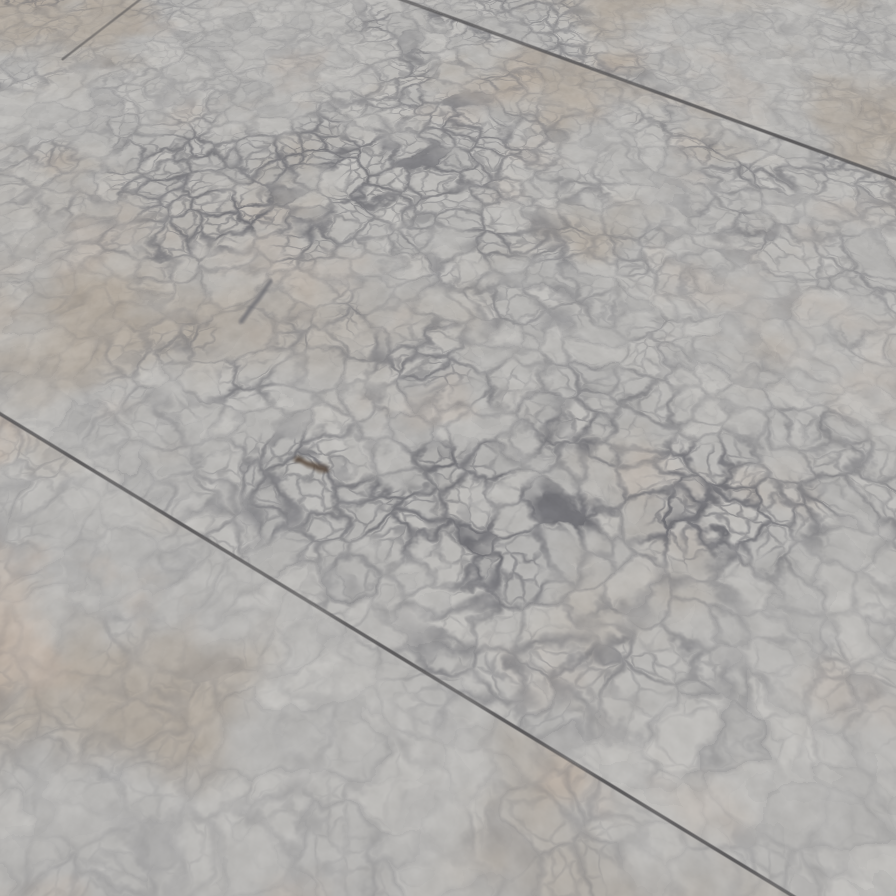
A Shadertoy shader for this texture:

```glsl
const vec3 STONE_GREY = vec3(0.675, 0.672, 0.668);
const vec3 STONE_PALE = vec3(0.775, 0.768, 0.755);
const vec3 VEIN_GREY = vec3(0.43, 0.43, 0.45);
const vec3 TAN_STAIN = vec3(0.66, 0.605, 0.54);
const vec3 PEACH = vec3(0.76, 0.69, 0.63);
const vec3 SEAM_DARK = vec3(0.34, 0.335, 0.34);
const vec3 BROWN_MARK = vec3(0.32, 0.26, 0.21);

float hash(vec2 p) {
    return fract(sin(dot(p, vec2(127.1, 311.7))) * 43758.5453);
}

vec2 hash2(vec2 p) {
    return vec2(hash(p), hash(p + 17.3));
}

float noise(vec2 p) {
    vec2 i = floor(p), f = fract(p);
    f = f * f * (3.0 - 2.0 * f);
    return mix(mix(hash(i), hash(i + vec2(1, 0)), f.x),
               mix(hash(i + vec2(0, 1)), hash(i + vec2(1, 1)), f.x), f.y);
}

float fbm(vec2 p) {
    float sum = 0.0, amp = 0.5;
    for (int i = 0; i < 5; i++) {
        sum += amp * noise(p);
        p = mat2(1.6, 1.2, -1.2, 1.6) * p + 5.7;
        amp *= 0.5;
    }
    return sum / 0.97;
}

// Weighted cells: x = gap to the neighbouring cell, y = random cell tone
vec2 pebbles(vec2 p, float sizeSpread) {
    vec2 cell = floor(p);
    float nearest = 9.0, second = 9.0, tone = 0.0;
    for (int j = -2; j <= 2; j++)
    for (int i = -2; i <= 2; i++) {
        vec2 id = cell + vec2(i, j);
        float d = length(id + hash2(id) - p) - sizeSpread * pow(hash(id + 41.0), 3.0);
        if (d < nearest) {
            second = nearest;
            nearest = d;
            tone = hash(id + 83.0);
        } else second = min(second, d);
    }
    return vec2(second - nearest, tone);
}

float segmentDistance(vec2 p, vec2 a, vec2 b) {
    vec2 ab = b - a;
    return length(p - a - ab * clamp(dot(p - a, ab) / dot(ab, ab), 0.0, 1.0));
}

float stroke(float d, float halfWidth, float blur) {
    return 1.0 - smoothstep(max(halfWidth - blur, 0.0), halfWidth + blur, d);
}

float blob(vec2 p, vec2 center, vec2 radius) {
    vec2 q = (p - center) / radius;
    return exp(-dot(q, q));
}

float lineSide(vec2 p, vec2 a, vec2 b) {
    vec2 d = b - a, q = p - a;
    return step(d.x * q.y, d.y * q.x);
}

vec3 stone(vec2 p, float veining, float stain, float softness) {
    // Ragged pebbles at two sizes
    vec2 warp = vec2(fbm(p * 30.0), fbm(p * 30.0 + 31.0)) - 0.5;
    vec2 large = pebbles(p * 37.0 + warp * 1.5, 0.65);
    vec2 small = pebbles(p * 69.0 + warp * 2.2 + 9.0, 0.4);
    float tone = mix(large.y, small.y, 0.35);
    tone = mix(tone, fbm(p * 16.0), 0.25 + 0.3 * softness);
    vec3 color = mix(STONE_GREY, STONE_PALE, tone);

    // Warm mottling
    color = mix(color, TAN_STAIN, stain);
    float peach = smoothstep(0.55, 0.8, fbm(p * 13.0 + 60.0));
    color = mix(color, PEACH, peach * (0.25 + 0.3 * softness));

    // Broken grey veins between pebbles
    float breaks = smoothstep(0.3, 0.68, fbm(p * 24.0 + 12.0));
    float vein = (1.0 - smoothstep(0.0, 0.32, large.x)) * (0.35 + 0.65 * breaks);
    float fineVein = (1.0 - smoothstep(0.0, 0.3, small.x)) * breaks;
    color = mix(color, VEIN_GREY, clamp(max(vein, 0.6 * fineVein) * veining, 0.0, 0.9));
    return color + (fbm(p * 110.0) - 0.5) * 0.07;
}

void mainImage(out vec4 fragColor, in vec2 fragCoord) {
    vec2 uv = fragCoord / iResolution.xy;
    float blur = max(0.0012, 0.8 / iResolution.y);

    // Long joints split the floor into three slabs
    vec2 lowA = vec2(-0.1, 0.599), lowB = vec2(1.0, -0.07);
    vec2 highA = vec2(0.4, 1.018), highB = vec2(1.05, 0.782);
    float front = lineSide(uv, lowA, lowB);
    float back = 1.0 - lineSide(uv, highA, highB);

    // Floor seen at a slant
    vec2 floorPos = vec2(uv.x - 0.5, 1.9) / (2.0 - uv.y) + front * 7.3 + back * 3.7;

    // Veins gather in the middle, stains to the left
    vec2 band = mat2(0.85, 0.53, -0.53, 0.85) * (uv - vec2(0.52, 0.51));
    float cluster = blob(band, vec2(0.0), vec2(0.36, 0.2));
    float patches = smoothstep(0.35, 0.7, fbm(floorPos * 5.0 + 2.0));
    float veining = mix(0.2 + 0.45 * patches + 0.6 * cluster, 0.14 + 0.16 * patches, front);
    float stain = 0.5 * smoothstep(0.45, 0.75, fbm(floorPos * 8.0 + 20.0)) * (1.0 - 0.7 * cluster);
    stain += 0.4 * blob(uv, vec2(0.12, 0.7), vec2(0.17, 0.09)) * fbm(floorPos * 20.0);
    vec3 color = stone(floorPos, veining, stain, front);

    // Joints, with uneven darkness
    float wear = 0.65 + 0.35 * noise(uv * 25.0);
    float joint = stroke(segmentDistance(uv, lowA, lowB), 0.0019, blur);
    joint = max(joint, stroke(segmentDistance(uv, highA, highB), 0.0018, blur));
    joint = max(joint, 0.7 * stroke(segmentDistance(uv, vec2(0.07, 0.934), vec2(0.17, 1.011)), 0.0013, blur));
    color = mix(color, SEAM_DARK, joint * wear);

    // Short crack and brown chip
    float ragged = 0.008 * (noise(uv * 90.0) - 0.5);
    float crack = stroke(segmentDistance(uv + ragged, vec2(0.273, 0.645), vec2(0.303, 0.687)), 0.0025, 0.003);
    float chip = stroke(segmentDistance(uv + ragged, vec2(0.333, 0.487), vec2(0.364, 0.478)), 0.004, 0.004);
    color = mix(color, VEIN_GREY, 0.75 * crack);
    color = mix(color, BROWN_MARK, 0.75 * chip);

    fragColor = vec4(color, 1.0);
}
```
